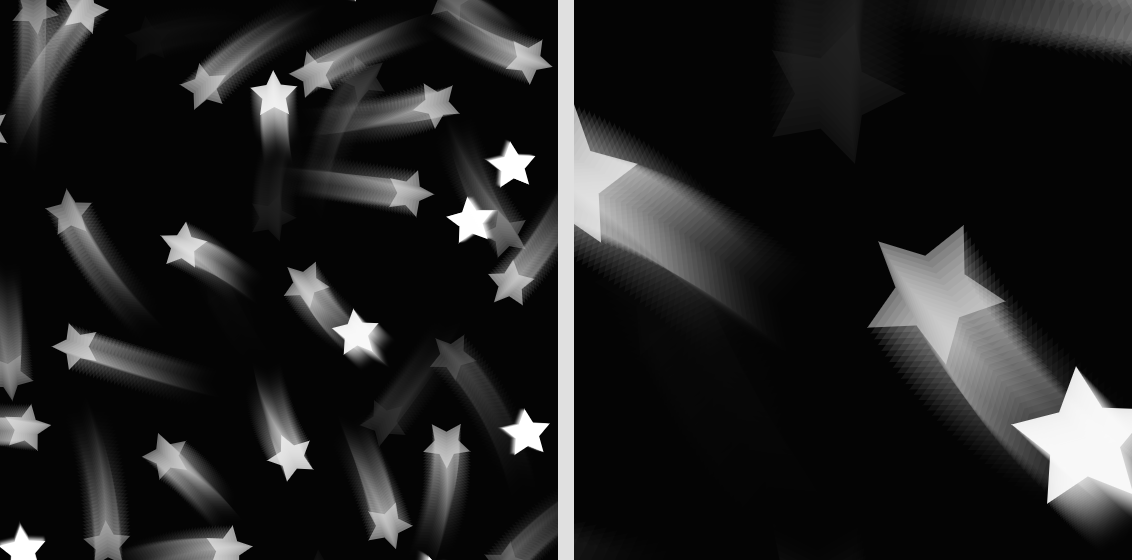
Left: the whole. Right: its middle third, enlarged.
Reproduce this pattern procedurally as a WebGL 1 fragment shader.

```glsl
precision highp float;

uniform vec2 u_resolution;

const float PI = 3.14159265;
const float COLUMNS = 7.0;
const float ROWS = 6.0;
const float MARGIN = 0.05;         // scatter area beyond the canvas edge
const float STAR_RADIUS = 0.044;
const float INNER_RATIO = 0.5;
const int STAMPS = 38;             // copies of the star along a trail
const float STAMP_ALPHA = 0.11;
const float TRAIL_FALLOFF = 1.4;
const float SHORT_TRAIL = 0.012;
const float LONG_TRAIL = 0.29;
const float MAX_BEND = 0.3;
const float MAX_SPIN = 0.5;
const float FRESH_TILT = 0.1;
const float FRESH_AGE = 0.14;
const float FADE_START = 0.58;
const float FADE_END = 0.98;
const float BACKGROUND = 0.014;

vec2 hash2(vec2 p) {
  vec2 q = vec2(dot(p, vec2(127.1, 311.7)), dot(p, vec2(269.5, 183.3)));
  return fract(sin(q) * 43758.545);
}

vec2 rotate(vec2 p, float a) {
  float c = cos(a), s = sin(a);
  return vec2(c * p.x - s * p.y, s * p.x + c * p.y);
}

// Signed distance to the edge line of a five-pointed star
float starDistance(vec2 p) {
  float sector = PI / 5.0;
  float a = abs(mod(atan(p.x, p.y) + sector, 2.0 * sector) - sector);
  vec2 q = length(p) * vec2(sin(a), cos(a));
  vec2 inner = INNER_RATIO * vec2(sin(sector), cos(sector));
  vec2 normal = normalize(vec2(1.0 - inner.y, inner.x));
  return dot(q - vec2(0.0, STAR_RADIUS), normal);
}

float starCover(vec2 p, float tilt, float pixel) {
  if (dot(p, p) > STAR_RADIUS * STAR_RADIUS * 1.1) return 0.0;
  return clamp(0.5 - starDistance(rotate(p, -tilt)) / pixel, 0.0, 1.0);
}

// Brightness of one star and the fading copies behind it
float shootingStar(vec2 p, vec2 cell, float age, float pixel) {
  vec2 shape = hash2(cell + 17.3);
  vec2 turn = hash2(cell + 41.9) * 2.0 - 1.0;
  float grown = smoothstep(FRESH_AGE - 0.04, FRESH_AGE + 0.2, age);
  float trail = mix(SHORT_TRAIL, LONG_TRAIL * mix(0.5, 1.0, shape.x), grown);
  float bend = turn.x * MAX_BEND;
  float spin = turn.y * MAX_SPIN * grown;
  float tilt = FRESH_TILT + turn.y * PI * grown;
  vec2 back = rotate(vec2(1.0, 0.0), shape.y * 2.0 * PI);
  vec2 side = vec2(-back.y, back.x);

  // Skip points far away from the whole trail
  float reach = trail * (0.5 + abs(bend)) + STAR_RADIUS * 1.1;
  if (length(p - back * trail * 0.5) > reach) return 0.0;

  float dark = 1.0;
  for (int i = 1; i <= STAMPS; i++) {
    float t = float(i) / float(STAMPS);
    vec2 center = trail * (back * t + side * bend * t * t);
    float alpha = STAMP_ALPHA * pow(1.0 - t, TRAIL_FALLOFF);
    dark *= 1.0 - alpha * starCover(p - center, tilt + spin * t, pixel);
  }

  float headOpacity = mix(1.0, mix(0.75, 0.3, age), grown);
  float gain = mix(1.0, 0.93, grown) * (1.0 - smoothstep(FADE_START, FADE_END, age));
  return gain * mix(1.0 - dark, 1.0, headOpacity * starCover(p, tilt, pixel));
}

void main() {
  float pixel = 1.0 / u_resolution.y;
  vec2 p = gl_FragCoord.xy * pixel;
  vec2 area = vec2(u_resolution.x * pixel, 1.0);
  float light = BACKGROUND;

  // One scattered star per cell, ages spread evenly by the golden ratio
  for (int j = 0; j < int(ROWS); j++) {
    for (int i = 0; i < int(COLUMNS); i++) {
      vec2 cell = vec2(float(i), float(j));
      vec2 spot = (cell + hash2(cell + 3.7)) / vec2(COLUMNS, ROWS);
      vec2 head = mix(vec2(-MARGIN), area + MARGIN, spot);
      float age = fract((cell.y * COLUMNS + cell.x) * 0.618034 + 0.05);
      light += (1.0 - light) * shootingStar(p - head, cell, age, pixel);
    }
  }
  gl_FragColor = vec4(vec3(light), 1.0);
}
```
